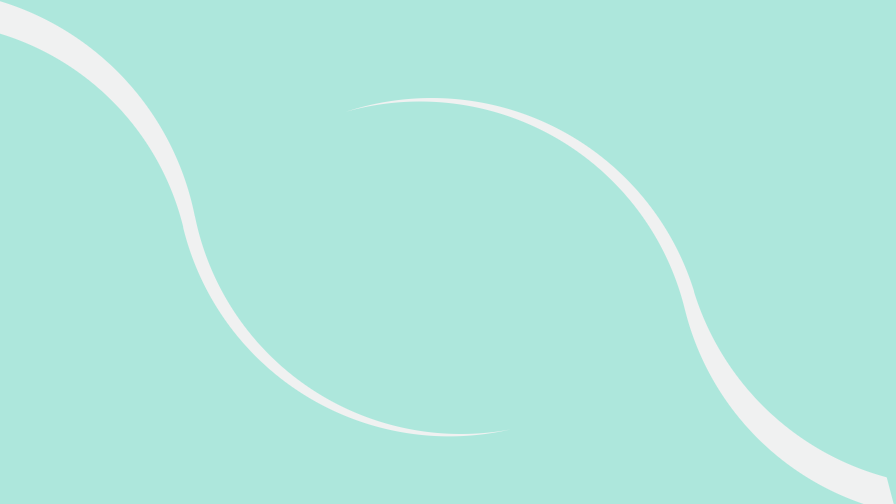
A Shadertoy shader for this background:

```glsl
// Two pale S-shaped ribbons sweep across a flat mint ground.
// Each ribbon joins two crescents, a crescent being one disc minus another;
// a straight seam through the bend decides which crescent is in use.

const vec3 MINT  = vec3(0.680, 0.907, 0.863);
const vec3 PAPER = vec3(0.940, 0.947, 0.947);

// Discs: centre.xy and radius, in canvas heights
const vec3 LEFT_TOP_OUTER     = vec3(-0.1625, 0.4620, 0.5597);
const vec3 LEFT_TOP_INNER     = vec3(-0.1553, 0.4220, 0.5343);
const vec3 LEFT_BOTTOM_OUTER  = vec3( 0.8912, 0.6775, 0.5433);
const vec3 LEFT_BOTTOM_INNER  = vec3( 0.9144, 0.6771, 0.5382);
const vec3 RIGHT_TOP_OUTER    = vec3( 0.8565, 0.2604, 0.5451);
const vec3 RIGHT_TOP_INNER    = vec3( 0.8333, 0.2576, 0.5410);
const vec3 RIGHT_BOTTOM_OUTER = vec3( 1.8882, 0.5164, 0.5451);
const vec3 RIGHT_BOTTOM_INNER = vec3( 1.9016, 0.5833, 0.5491);

// Straight lines: point.xy and unit normal.zw
const vec4 LEFT_SEAM  = vec4(0.3866, 0.5718, 0.7071, -0.7071);
const vec4 RIGHT_SEAM = vec4(1.3773, 0.4213, 0.8824, -0.4706);
const vec4 RIGHT_END  = vec4(1.7593, 0.0532, 0.9676,  0.2524);

// Antialiased coverage from a signed distance
float coverage(float dist, float pixel) {
    return clamp(0.5 - dist / pixel, 0.0, 1.0);
}

float disc(vec2 p, vec3 circle, float pixel) {
    return coverage(length(p - circle.xy) - circle.z, pixel);
}

// Coverage of the side that the line's normal points away from
float behind(vec2 p, vec4 line, float pixel) {
    return coverage(dot(p - line.xy, line.zw), pixel);
}

// Subtracting coverages lets the tips thin out to nothing
float crescent(vec2 p, vec3 outer, vec3 inner, float pixel) {
    return max(disc(p, outer, pixel) - disc(p, inner, pixel), 0.0);
}

void mainImage(out vec4 fragColor, in vec2 fragCoord) {
    float pixel = 1.0 / iResolution.y;
    vec2 p = fragCoord * pixel;

    // Left ribbon: broad at the top corner, tapering to the right
    float left = mix(crescent(p, LEFT_BOTTOM_OUTER, LEFT_BOTTOM_INNER, pixel),
                     crescent(p, LEFT_TOP_OUTER, LEFT_TOP_INNER, pixel),
                     behind(p, LEFT_SEAM, pixel));

    // Right ribbon: tapered at the top, cut off straight at the bottom
    float right = mix(crescent(p, RIGHT_BOTTOM_OUTER, RIGHT_BOTTOM_INNER, pixel),
                      crescent(p, RIGHT_TOP_OUTER, RIGHT_TOP_INNER, pixel),
                      behind(p, RIGHT_SEAM, pixel));
    right *= behind(p, RIGHT_END, pixel);

    fragColor = vec4(mix(MINT, PAPER, max(left, right)), 1.0);
}
```
